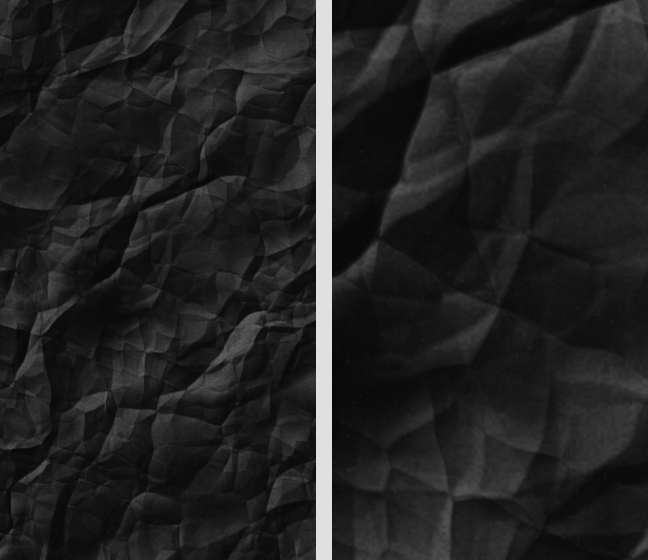
Left, the full canvas; right, a detail of the centre.
Reproduce this texture procedurally as a Shadertoy shader.

```glsl
// Crumpled black paper: creased facets under a raking light, with fine grain.

const vec2 LIGHT_DIR = vec2(-0.6, 0.8);
const vec3 PAPER_COLOR = vec3(0.109, 0.109, 0.110);
const float CREASE_WIDTH = 0.004;
const int FOLD_LAYERS = 4;

float hash(vec2 p) {
    return fract(sin(dot(p, vec2(127.1, 311.7))) * 43758.5453);
}

vec2 hash2(vec2 p) {
    return vec2(hash(p), hash(p + 57.3));
}

float noise(vec2 p) {
    vec2 cell = floor(p);
    vec2 f = fract(p);
    vec2 u = f * f * f * (f * (f * 6.0 - 15.0) + 10.0);
    float low = mix(hash(cell), hash(cell + vec2(1, 0)), u.x);
    float high = mix(hash(cell + vec2(0, 1)), hash(cell + vec2(1, 1)), u.x);
    return mix(low, high, u.y);
}

float fbm(vec2 p) {
    float sum = 0.0;
    float amp = 0.5;
    for (int i = 0; i < 4; i++) {
        sum += amp * noise(p);
        p = p * 2.03 + 17.7;
        amp *= 0.5;
    }
    return sum / 0.9375;
}

vec2 noise2(vec2 p) {
    return vec2(noise(p), noise(p + 31.4)) - 0.5;
}

// Rotates into the frame of a direction, then stretches features along it
vec2 alignTo(vec2 p, float angle, float stretch) {
    float c = cos(angle);
    float s = sin(angle);
    return vec2((c * p.x + s * p.y) / stretch, c * p.y - s * p.x);
}

// Planar facets between random points, steepest at the creases
float foldHeight(vec2 p, float falloff) {
    vec2 cell = floor(p);
    float nearest = 1.4;
    float second = 1.4;
    for (int y = -1; y <= 1; y++) {
        for (int x = -1; x <= 1; x++) {
            vec2 id = cell + vec2(x, y);
            vec2 d = id + 0.5 + 0.84 * (hash2(id) - 0.5) - p;
            float dist = dot(d, d);
            second = min(second, max(nearest, dist));
            nearest = min(nearest, dist);
        }
    }
    return (1.0 - exp(-falloff * (second - nearest))) / falloff;
}

// Warped folds of several sizes; the signed mask makes ridges, valleys and calm
float paperHeight(vec2 p) {
    vec2 warped = p + 0.08 * noise2(p * 4.0) + 0.016 * noise2(p * 17.0);
    float height = 0.0;
    float freq = 3.1;
    float steepness = 0.85;
    for (int i = 0; i < FOLD_LAYERS; i++) {
        float layer = float(i);
        vec2 q = alignTo(warped, 0.5 + 0.7 * layer, 1.35) * freq + 9.7 * layer;
        float mask = 2.0 * smoothstep(0.2, 0.8, noise(p * (3.0 + layer) + 5.3 * layer)) - 1.0;
        height += steepness * mask * foldHeight(q, 1.6) / freq;
        freq *= 1.75;
        steepness *= 0.82;
    }
    return height;
}

// Fibre texture as a factor around one
float paperGrain(vec2 p) {
    float fine = noise(p * 270.0) - 0.5;
    float coarse = noise(alignTo(p, 0.6, 1.8) * 130.0) - 0.5;
    return 1.0 + 0.2 * fine + 0.1 * coarse;
}

void mainImage(out vec4 fragColor, in vec2 fragCoord) {
    vec2 p = fragCoord / iResolution.x;

    // Slope and ridge sharpness along the light
    vec2 offset = CREASE_WIDTH * LIGHT_DIR;
    float center = paperHeight(p);
    float ahead = paperHeight(p + offset);
    float behind = paperHeight(p - offset);
    float facing = (behind - ahead) / (2.0 * CREASE_WIDTH);
    float ridge = max(0.0, (2.0 * center - ahead - behind) / CREASE_WIDTH);

    // Broad soft shading, facets and worn ridge highlights
    float tone = 1.8 * (fbm(p * 2.6 + 3.1) - 0.5) + 0.3 * (p.x - 0.5);
    tone += 1.15 * facing;
    tone += 0.6 * min(ridge, 1.5) * noise(p * 45.0);
    tone = 2.4 * tanh(tone / 2.4);

    // Grain and sparse pale dust
    vec3 color = PAPER_COLOR * exp(0.5 * tone) * paperGrain(p);
    color += 0.03 * smoothstep(0.9, 1.0, noise(p * 140.0 + 8.0));
    fragColor = vec4(color, 1.0);
}
```
